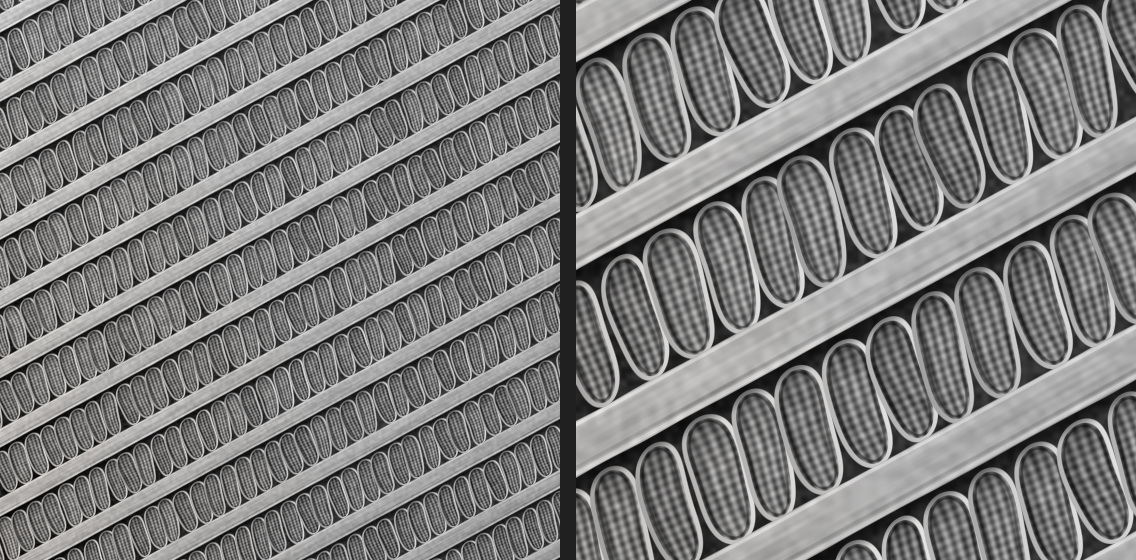
Left: the whole. Right: its middle third, enlarged.
Write a Shadertoy shader that draws this texture.

```glsl
// Radiator core: slanted brushed metal tubes with rows of thin looped fins between.
// A sheared row coordinate repeats the tubes; each row repeats tilted rounded
// loops, painted in order so neighbours overlap, with louvres and shading inside.

float hash(vec2 p) {
    p = fract(p * vec2(0.1031, 0.1137) + 0.37);
    p += dot(p, p.yx + 33.33);
    return fract((p.x + p.y) * p.x * 7.13);
}

float noise(vec2 p) {
    vec2 i = floor(p), f = fract(p);
    f = f * f * (3.0 - 2.0 * f);
    return mix(mix(hash(i), hash(i + vec2(1, 0)), f.x),
               mix(hash(i + vec2(0, 1)), hash(i + vec2(1, 1)), f.x), f.y);
}

// Soft line of given half width around zero
float line(float d, float halfWidth, float soft) {
    return 1.0 - smoothstep(halfWidth - soft, halfWidth + soft, abs(d));
}

void mainImage(out vec4 fragColor, in vec2 fragCoord) {
    vec2 p = fragCoord / iResolution.y;
    float px = 1.0 / iResolution.y;
    const float pitch = 0.1235, finPitch = 0.0272;

    // Rows: whole numbers of r lie on the tube centres
    float r = (p.y - 0.545 * p.x - 0.094) / pitch;
    float row = floor(r);
    float q = (r - row - 0.475) * pitch;
    float a = (p.x + 0.28 * q) / finPitch + hash(vec2(row, 71.0));

    // Dark depth between the loops, blackest at the lower left
    float corner = clamp(1.0 - length(p * vec2(1.5, 0.9)), 0.0, 1.0);
    float grain = noise(p * 260.0);
    float shade = 0.19 - 0.13 * corner + 0.12 * (grain - 0.5);

    // Looped fins
    for (int i = -1; i <= 1; i++) {
        vec2 id = vec2(floor(a) + float(i), row);
        float h1 = hash(id), h2 = hash(id + 19.7), h3 = hash(id + 47.3);
        float center = id.x + 0.5 + 0.18 * (h1 - 0.5);
        vec2 e = vec2((a - center) * finPitch + 0.06 * (h2 - 0.5) * q, q);
        e.x += 0.0011 * sin(q * 65.0 + 5.0 * h3);
        vec2 size = vec2(finPitch * (0.43 + 0.08 * h2) * (1.0 + 2.5 * q), 0.041 + 0.003 * h3);

        // Approximate distance to a rounded, elongated loop
        vec2 k = e / size;
        float k0 = sqrt(k.x * k.x + pow(k.y, 4.0));
        float slope = length(vec2(k.x / size.x, 2.0 * k.y * k.y * k.y / size.y));
        float d = (k0 - 1.0) * k0 / max(slope, 1e-5);

        // Louvred face inside the loop
        float louvre = sin(15.0 * k.x + 1.5 * k.y + 6.0 * h1);
        float ticks = sin(q * 1150.0 + k.x * 2.0);
        float face = 0.47 + 0.10 * (h3 - 0.5) + 0.06 * (p.y - p.x) + 0.14 * louvre
                   + 0.05 * ticks + 0.14 * (grain - 0.5);
        face *= mix(0.62, 1.0, smoothstep(-0.95, -0.35, k.x));
        face *= 1.0 - 0.25 * smoothstep(0.3, 1.0, k.y);
        shade = mix(shade, face, 1.0 - smoothstep(-px, px, d));

        // Thin bright edge with a dark line just inside
        shade *= 1.0 - 0.4 * line(d + 0.0030, 0.0008, px);
        float rim = 0.76 + 0.12 * (h1 - 0.5) + 0.08 * k.x;
        shade = mix(shade, rim, line(d, 0.0013, 0.8 * px));
    }

    // Shadow under the upper tube
    shade *= 1.0 - 0.55 * smoothstep(0.033, 0.047, q);

    // Brushed tube with bright edges and a folded seam
    float b = (fract(r + 0.5) - 0.5) * pitch;
    float streak = noise(vec2(p.x * 22.0, r * 45.0));
    float tube = 0.67 + 0.07 * (p.y - p.x) + 0.10 * (streak - 0.5)
               + 0.08 * (noise(p * 190.0) - 0.5);
    tube += 0.035 * smoothstep(-0.004, 0.006, b);
    tube += 0.12 * line(b - 0.0148, 0.0012, px) + 0.13 * line(b + 0.0145, 0.0014, px);
    tube -= 0.10 * line(b + 0.0108, 0.0012, px);
    float edge = 0.0168 + 0.0008 * (noise(vec2(p.x * 40.0, floor(r + 0.5) * 9.0)) - 0.5);
    shade = mix(shade, tube, 1.0 - smoothstep(edge - px, edge + px, abs(b)));

    // Faint warm cast toward the lower left
    vec3 color = shade * mix(vec3(1.0), vec3(1.02, 1.0, 0.98), corner);
    fragColor = vec4(clamp(color, 0.0, 1.0), 1.0);
}
```
